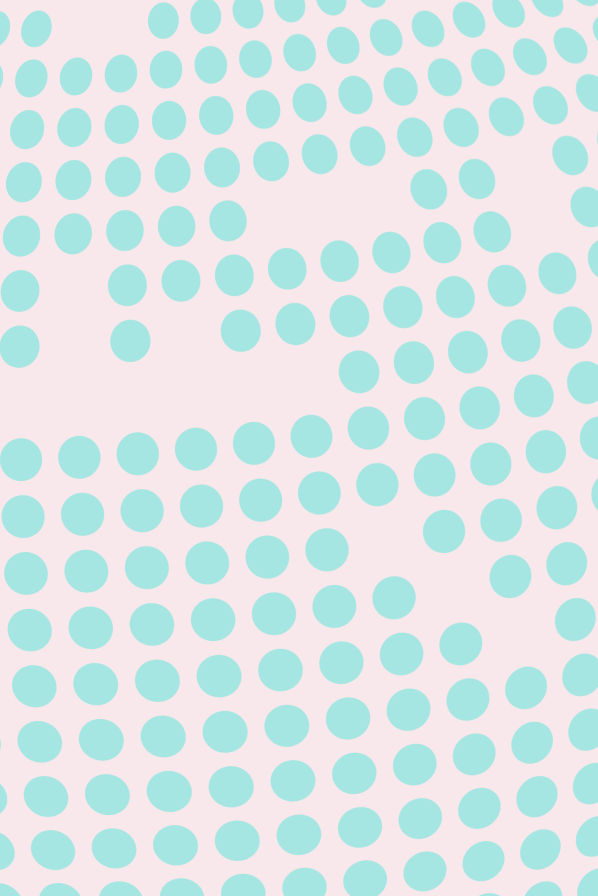
This pattern is drawn by a Shadertoy shader. Its source:

```glsl
// Warped lattice of mint dots on pale pink, with a few gaps in the rows.
#define BACKGROUND vec3(0.975, 0.910, 0.920)
#define DOT_COLOR vec3(0.650, 0.900, 0.885)
#define DOT_RADIUS vec2(0.362, 0.377)
#define CANVAS_HEIGHT 768.0
#define SOLVER_STEPS 6

// Bent sheet: lattice (column, row) to canvas position, measured from the top left.
vec2 warp(vec2 lattice) {
    float col = lattice.x, row = lattice.y;
    vec2 origin = vec2(18.0, 394.0) + row * (vec2(1.39, 48.73)
                + row * (vec2(0.37, 0.08) + row * vec2(-0.0013, -0.03)));
    vec2 slope = vec2(49.96, -1.55) + row * (vec2(1.052, 0.0243)
               + row * (vec2(-0.0999, 0.011) + row * vec2(-0.0014, 0.0)));
    vec2 bend = vec2(0.083, -0.476) + row * (vec2(0.016, -0.0104)
              + row * vec2(0.0039, -0.00124));
    vec2 twist = vec2(-0.023, -0.003) + row * (vec2(-0.0019, -0.00057)
               + row * vec2(-0.00027, 0.00014));
    return origin + col * (slope + col * (bend + col * twist));
}

// Newton steps turn a canvas position back into lattice coordinates.
vec2 unwarp(vec2 pos) {
    const float h = 0.05;
    vec2 lattice = (pos - vec2(18.0, 394.0)) / vec2(50.0, 48.0);
    for (int i = 0; i < SOLVER_STEPS; i++) {
        vec2 across = (warp(lattice + vec2(h, 0.0)) - warp(lattice - vec2(h, 0.0))) / (2.0 * h);
        vec2 down = (warp(lattice + vec2(0.0, h)) - warp(lattice - vec2(0.0, h))) / (2.0 * h);
        lattice += inverse(mat2(across, down)) * (pos - warp(lattice));
    }
    return lattice;
}

// True inside an inclusive block of lattice cells.
bool inBlock(vec2 cell, vec2 first, vec2 last) {
    return all(greaterThan(cell, first - 0.5)) && all(lessThan(cell, last + 0.5));
}

// Cells left empty: short runs and one diagonal.
bool isGap(vec2 cell) {
    bool diagonal = abs(cell.x - cell.y - 4.0) < 0.5
                 && inBlock(cell, vec2(6.0, 2.0), vec2(8.0, 4.0));
    return diagonal
        || inBlock(cell, vec2(1.0, -8.0), vec2(2.0, -8.0))
        || inBlock(cell, vec2(5.0, -4.0), vec2(7.0, -4.0))
        || inBlock(cell, vec2(10.0, -4.0), vec2(10.0, -3.0))
        || inBlock(cell, vec2(1.0, -3.0), vec2(1.0, -2.0))
        || inBlock(cell, vec2(3.0, -2.0), vec2(3.0, -2.0))
        || inBlock(cell, vec2(-1.0, -1.0), vec2(5.0, -1.0));
}

void mainImage(out vec4 fragColor, in vec2 fragCoord) {
    vec2 pos = vec2(fragCoord.x, iResolution.y - fragCoord.y) * CANVAS_HEIGHT / iResolution.y;
    vec2 lattice = unwarp(pos);
    vec2 cell = floor(lattice + 0.5);

    // A circle in the lattice becomes a tilted ellipse on the canvas.
    float edge = length((lattice - cell) / DOT_RADIUS) - 1.0;
    float blur = 0.5 * length(fwidth(lattice) / DOT_RADIUS);
    float coverage = 1.0 - smoothstep(-blur, blur, edge);
    if (isGap(cell)) coverage = 0.0;

    fragColor = vec4(mix(BACKGROUND, DOT_COLOR, coverage), 1.0);
}
```
